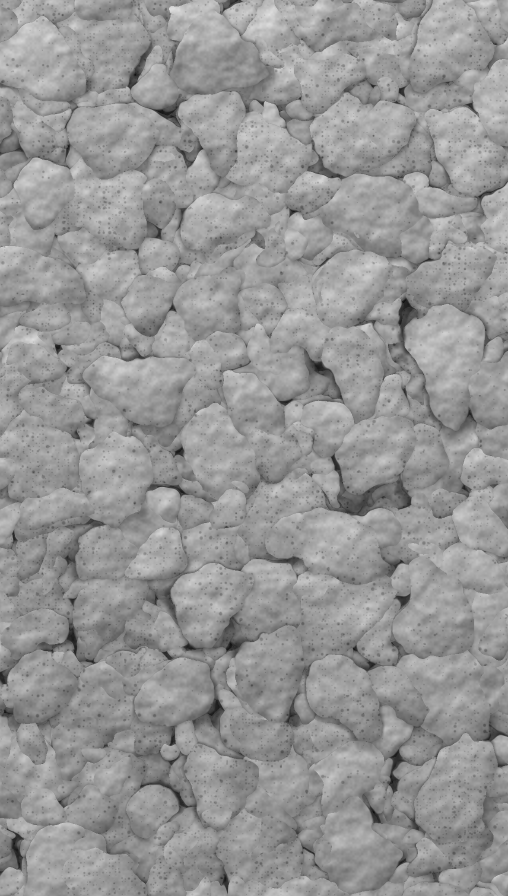
Give the GLSL for this texture, as a WebGL 2 fragment shader.

```glsl
#version 300 es
precision highp float;
precision highp int;
// Pale grey porous gravel, lit softly from above. Four sizes of lumpy stones
// are scattered on jittered grids and stacked by a random rank; each stone is
// a soft dome that shades the lower stones around it. Noise adds the pores.

uniform vec2 u_resolution;
out vec4 outColor;

const vec2 LIGHT = vec2(-0.35, 0.94);

// Integer hash: three values in 0..1 per cell and seed
vec3 hash(vec2 cell, int seed) {
  uvec3 v = uvec3(ivec3(ivec2(cell), seed)) * 1664525u + 1013904223u;
  v.x += v.y * v.z; v.y += v.z * v.x; v.z += v.x * v.y;
  v ^= v >> 16u;
  v.x += v.y * v.z; v.y += v.z * v.x; v.z += v.x * v.y;
  return vec3(v) * exp2(-32.0);
}

float noise(vec2 p) {
  vec2 i = floor(p), f = fract(p);
  f = f * f * (3.0 - 2.0 * f);
  float low = mix(hash(i, 9).x, hash(i + vec2(1, 0), 9).x, f.x);
  float high = mix(hash(i + vec2(0, 1), 9).x, hash(i + vec2(1, 1), 9).x, f.x);
  return mix(low, high, f.y);
}

vec2 noise2(vec2 p) {
  return vec2(noise(p), noise(p + 60.0)) - 0.5;
}

// Octaves are turned so that no grid direction shows
float relief(vec2 p) {
  mat2 turn = mat2(0.8, 0.6, -0.6, 0.8);
  vec2 q = turn * p, r = turn * q;
  return 0.5 * noise(q * 15.0) + 0.28 * noise(r * 33.0 + 7.0) + 0.14 * noise(q * 75.0 + 19.0);
}

// Small round holes; amount sets how many cells hold one
float pits(vec2 p, float amount) {
  vec2 cell = floor(p);
  vec3 h = hash(cell, 21);
  float radius = 0.1 + 0.25 * h.z * h.z;
  float d = length(p - cell - 0.35 - 0.3 * h.xy);
  return step(hash(cell, 22).x, amount) * (1.0 - smoothstep(radius * 0.5, radius + 0.15, d));
}

float gravel(vec2 p) {
  // Bend and roughen the outlines
  vec2 w = p + 0.045 * noise2(p * 10.0) + 0.022 * noise2(p * 24.0 + 13.0)
             + 0.008 * noise2(p * 60.0 + 31.0);

  float top = -9.0, occluder = -9.0, topShadow = -9.0, rim = 1.2;
  vec2 slope = vec2(0.0);
  vec3 id = vec3(0.5);

  // Find the topmost stone and the strongest shade from the others
  for (int layer = 0; layer < 4; layer++) {
    float size = 0.158 * pow(0.69, float(layer));
    vec2 g = w / size + 3.7 * float(layer);
    for (int k = 0; k < 9; k++) {
      vec2 cell = floor(g) + vec2(k % 3 - 1, k / 3 - 1);
      vec3 place = hash(cell, layer * 3 + 30);
      vec3 shape = hash(cell, layer * 3 + 31);
      float turn = 6.2832 * place.z;
      mat2 rot = mat2(cos(turn), sin(turn), -sin(turn), cos(turn));
      vec2 axes = (0.40 + 0.16 * shape.x) * vec2(1.0 + 0.4 * shape.y, 1.0 - 0.28 * shape.y);
      vec2 q = ((g - cell - 0.2 - 0.6 * place.xy) * rot) / axes;
      float a = atan(q.y, q.x);
      float lobes = 1.0 + 0.10 * sin(2.0 * a + 40.0 * shape.x) + 0.11 * sin(3.0 * a + 50.0 * shape.y);
      float d = length(q) / lobes;
      vec2 outward = rot * normalize(q / axes + 1e-4);
      float rank = 0.45 - 0.12 * float(layer) + 0.5 * shape.z;
      float height = rank + (d < 1.0 ? 0.16 * (1.0 - d * d) : 8.0 * (1.0 - d));
      float shadow = rank - max(d - 1.0, 0.0) * (1.5 + 0.7 * dot(outward, LIGHT));
      if (height > top) {
        occluder = max(occluder, topShadow);
        top = height;
        topShadow = shadow;
        rim = d;
        slope = outward * min(d * d, 1.1);
        id = hash(cell, layer * 3 + 32);
      } else {
        occluder = max(occluder, shadow);
      }
    }
  }

  // Stone tone, dome light and surface relief
  vec2 s = p + floor(id.xy * 40.0);
  float shade = 0.622 + 0.07 * (id.x - 0.5);
  shade += 0.10 * dot(slope, LIGHT);
  shade += 0.95 * (relief(s) - relief(s + LIGHT * 0.007));
  shade += 0.06 * (noise(s * 22.0 + 5.0) - 0.5);

  // Pores gather in patches; a few stones are darker and honeycombed
  float patches = smoothstep(0.3, 0.75, noise(s * 19.0 + 3.0));
  float coral = step(0.95, id.z);
  shade -= coral * (0.02 + 0.16 * smoothstep(0.35, 0.75, 0.6 * noise(s * 58.0) + 0.4 * noise(s * 110.0)));
  shade -= 0.15 * pits(s * 100.0, 0.4 * id.y * patches);
  shade -= 0.10 * pits(s * 160.0 + 11.0, 0.35 * id.y);

  // Rounded rims, shade from higher stones, deep gaps
  shade -= 0.06 * smoothstep(0.65, 1.0, rim) + 0.16 * smoothstep(1.0, 1.12, rim);
  shade *= 1.0 - 0.40 * smoothstep(-0.06, 0.36, occluder - top);
  shade *= mix(0.74, 1.0, smoothstep(0.1, 0.7, top));

  // Fine grain
  return shade + 0.05 * (noise(p * 230.0) - 0.5);
}

void main() {
  // Average four samples to smooth the edges
  float shade = 0.0;
  for (int k = 0; k < 4; k++) {
    vec2 offset = vec2(k % 2, k / 2) * 0.5 - 0.25;
    shade += 0.25 * gravel((gl_FragCoord.xy + offset) / u_resolution.x);
  }
  // Gentle falloff toward the bottom
  shade *= mix(0.95, 1.07, gl_FragCoord.y / u_resolution.y);
  outColor = vec4(vec3(clamp(shade, 0.0, 1.0)), 1.0);
}
```
